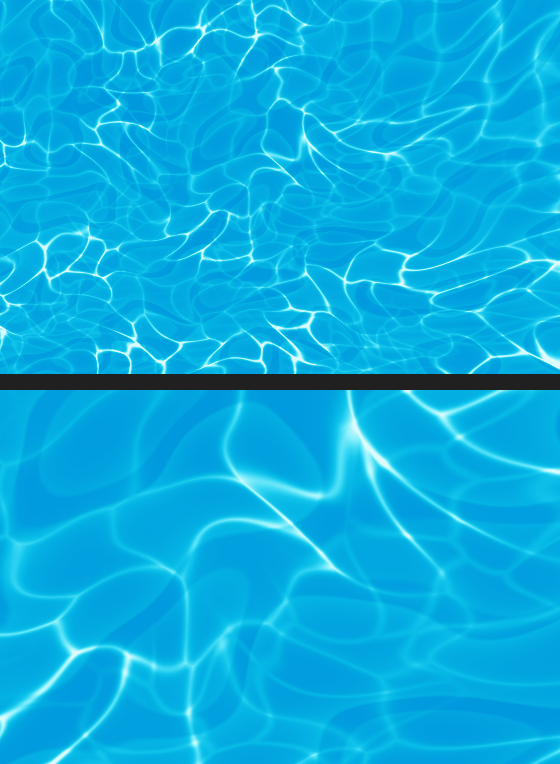
Top: the whole. Bottom: its middle third, enlarged.
This texture is drawn by a WebGL 2 fragment shader. Its source:

```glsl
#version 300 es
precision highp float;
// Sunlit pool water: a bright caustic net over soft, folded patches of blue.
// The net is warped cellular noise (near-equal distances to cell points), the
// patches are one-sided contours of layered sines, coloured by a tone ramp.

#define CELLS 9.5         // net cells per canvas height
#define WARP 0.42         // bending of the net
#define LINE_WIDTH 0.07   // half width of a caustic line, in cells
#define LINE_GAIN 0.62    // brightness of the main net
#define FINE_GAIN 0.26    // brightness of the second net
#define HALO_GAIN 0.20    // glow beside the lines
#define KNOT_GAIN 0.38    // sparkle where lines meet
#define FOLD_GAIN 0.32    // brightness of the soft patches
#define BASE_TONE 0.05    // tone of the deepest water

uniform vec2 u_resolution;
out vec4 fragColor;

vec2 hash2(vec2 p) {
    vec2 h = vec2(dot(p, vec2(127.1, 311.7)), dot(p, vec2(269.5, 183.3)));
    return fract(sin(h) * 43758.5);
}

mat2 rotation(float a) {
    float c = cos(a), s = sin(a);
    return mat2(c, s, -s, c);
}

// Perspective-like flow: flatter cells below, long slanted ones to the right.
vec2 flow(vec2 p) {
    float right = max(p.x - 0.6, 0.0);
    float r2 = right * right;
    float below = 1.0 - p.y;
    return vec2(p.x - 0.28 * r2,
                p.y - 0.35 * r2 * (p.y - 0.3) - 0.25 * below * below);
}

// Bends straight cell borders into wavy curves.
vec2 bend(vec2 q) {
    float freq = 1.2;
    for (int i = 0; i < 4; i++) {
        q += WARP / freq * sin(q.yx * freq + vec2(0.7, 2.9) * float(i + 1));
        q = rotation(0.6) * q;
        freq *= 1.65;
    }
    return rotation(-2.4) * q;
}

// Layered sines in turned directions, roughly -2 to 2.
float waves(vec2 q) {
    float sum = 0.0;
    for (int i = 0; i < 4; i++) {
        q = rotation(1.05) * q + 1.7;
        sum += sin(2.5 * q.x + 1.3 * sin(1.7 * q.y + float(i)));
    }
    return 0.5 * sum;
}

// Light fold: a crisp edge on one side that fades on the other.
float fold(float f) {
    return smoothstep(0.0, 0.14, f) * exp(-1.6 * max(f, 0.0));
}

// Cellular noise: x = border gap, y = junction gap, z = random value of the cell.
vec3 cellNet(vec2 q) {
    vec2 base = floor(q);
    vec3 near = vec3(9.0);
    float id = 0.0;
    for (int j = -2; j <= 2; j++)
    for (int i = -2; i <= 2; i++) {
        vec2 cell = base + vec2(i, j);
        vec2 h = hash2(cell);
        float d = length(cell + 0.1 + 0.8 * h - q);
        if (d < near.x) { near = vec3(d, near.xy); id = fract(7.3 * (h.x + h.y)); }
        else if (d < near.y) near = vec3(near.x, d, near.y);
        else near.z = min(near.z, d);
    }
    return vec3(near.y - near.x, near.z - near.x, id);
}

float lineGlow(float gap, float width) {
    return exp(-gap * gap / (width * width));
}

vec3 waterRamp(float tone) {
    vec3 stops[7] = vec3[7](
        vec3(0.00, 0.60, 0.87), vec3(0.01, 0.66, 0.88), vec3(0.02, 0.72, 0.90),
        vec3(0.07, 0.77, 0.92), vec3(0.24, 0.85, 0.96), vec3(0.54, 0.94, 0.98),
        vec3(0.86, 0.98, 0.99));
    float t = clamp(tone * 5.0, 0.0, 5.999);
    int i = int(t);
    return mix(stops[i], stops[i + 1], fract(t));
}

void main() {
    vec2 p = gl_FragCoord.xy / u_resolution.y;
    vec2 q = flow(p) * CELLS;
    vec2 bent = bend(q);

    // Upper right water is hazier, the lower edge is crisper.
    float haze = smoothstep(0.75, 1.4, p.x) * smoothstep(0.3, 0.7, p.y);
    float low = 1.0 - smoothstep(0.0, 0.5, p.y);

    // Soft patches and slow drifts of depth
    float f = waves(0.8 * q + 0.35 * bent);
    float patches = fold(f) + 0.65 * fold(-f - 0.5);
    float tone = BASE_TONE + 0.06 * waves(0.17 * q + 4.0) + FOLD_GAIN * patches;
    tone += 0.06 * smoothstep(0.7, 0.0, p.x) * p.y - 0.04 * haze;

    // Main net with uneven strength, sparkling junctions and toned cells
    vec3 net = cellNet(bent);
    float strength = mix(0.2, 1.0, smoothstep(-0.7, 1.1, waves(0.6 * q + 9.0)));
    strength *= (1.0 + 0.3 * low) * (1.0 - 0.4 * haze);
    float width = LINE_WIDTH * (0.7 + 0.5 * strength + 0.8 * haze);
    tone += LINE_GAIN * strength * lineGlow(net.x, width);
    tone += HALO_GAIN * exp(-net.x / 0.16) + KNOT_GAIN * strength * exp(-net.y / 0.12);
    tone += 0.12 * (net.z - 0.5) * smoothstep(0.0, 0.15, net.x);

    // Fainter second net, crossing the first
    vec3 fine = cellNet(bend(rotation(0.35) * q * 1.25 + 23.0));
    float fineStrength = smoothstep(-0.8, 1.0, waves(0.5 * q + 17.0));
    tone += FINE_GAIN * fineStrength * lineGlow(fine.x, 1.3 * LINE_WIDTH);

    // Thin surface ripples near the lower edge
    float ripple = 0.5 + 0.5 * sin(230.0 * p.y + 5.0 * sin(7.0 * p.x) + 2.0 * f);
    tone += 0.16 * low * low * ripple * ripple * smoothstep(0.0, 1.0, f);

    fragColor = vec4(waterRamp(tone), 1.0);
}
```
